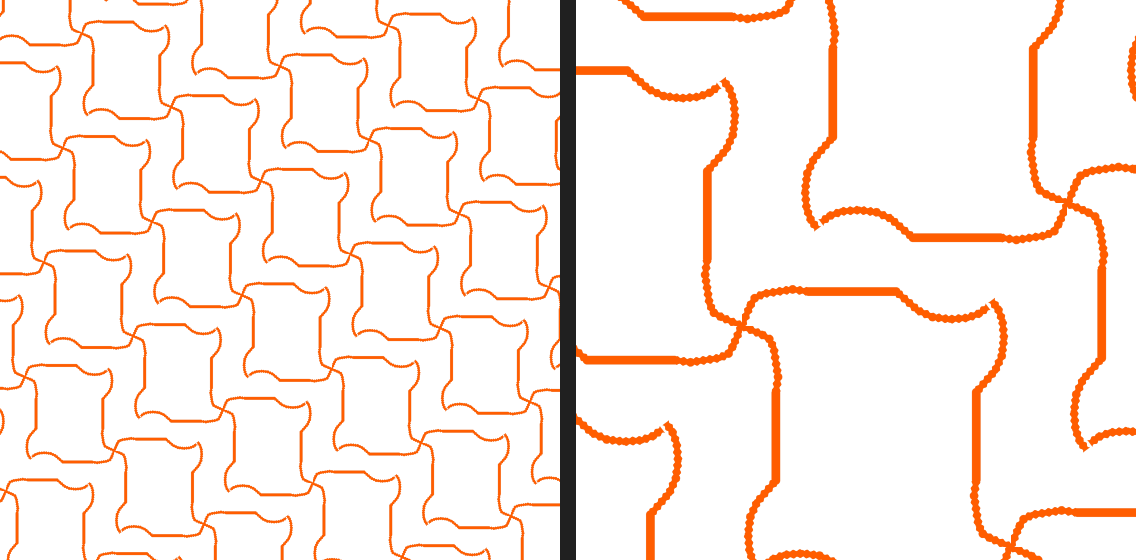
Left, the full canvas; right, a detail of the centre.
A Shadertoy shader for this pattern:

```glsl
// Orange pinwheel strokes on a tilted triangular lattice, forming wavy open frames on white.
#define UNITS 1152.0               // drawing units per canvas height
#define ORIGIN vec2(0.4319, 0.4727) // one crossing, in canvas units
#define SPACING 238.7              // distance between crossings
#define TILT 0.3593                // lattice angle in radians
#define HALF_WIDTH 2.95            // half the stroke width
#define NOTCH_DEPTH 1.0            // how far notches bite into bends
#define NOTCH_PITCH 4.6            // distance between notches
#define STRAIGHT_MIN 40.0          // longer segments stay smooth
#define INK vec3(1.0, 0.365, 0.0)
#define PAPER vec3(1.0)
#define EDGE_SHADE 0.16            // slight darkening of soft edges

const float TAU = 6.2831853;
const int POINTS = 14;

// One arm of the pinwheel, from the crossing outwards
const vec2 ARM[POINTS] = vec2[POINTS](
    vec2(0.0, 0.0), vec2(6.0, 14.0), vec2(9.0, 19.0), vec2(15.0, 22.0),
    vec2(35.0, 25.0), vec2(46.0, 23.5), vec2(106.0, 23.5), vec2(113.0, 17.5),
    vec2(121.0, 10.5), vec2(131.0, 6.0), vec2(143.0, 4.5), vec2(155.0, 5.5),
    vec2(163.0, 8.5), vec2(169.0, 13.0));

// Fold the plane by quarter turns into the first quadrant
vec2 foldQuarterTurns(vec2 p) {
    if (p.x * p.y < 0.0) p = vec2(p.y, -p.x);
    return abs(p);
}

// Signed distance to the arm, with notched bends and a flat outer end
float armDistance(vec2 p) {
    float nearest = 1e5;
    float travelled = 0.0;
    for (int i = 0; i < POINTS - 1; i++) {
        vec2 along = ARM[i + 1] - ARM[i];
        vec2 rel = p - ARM[i];
        float len = length(along);
        float t = clamp(dot(rel, along) / (len * len), 0.0, 1.0);
        float wave = 0.5 + 0.5 * cos(TAU * (travelled + t * len) / NOTCH_PITCH);
        float notch = NOTCH_DEPTH * wave * (1.0 - step(STRAIGHT_MIN, len));
        nearest = min(nearest, length(rel - along * t) - HALF_WIDTH + notch);
        travelled += len;
    }
    vec2 tip = ARM[POINTS - 1];
    return max(nearest, dot(p - tip, normalize(tip - ARM[POINTS - 2])));
}

// Distance to the closest pinwheel among the neighbouring lattice points
float patternDistance(vec2 p) {
    float second = TILT + TAU / 6.0;
    mat2 lattice = SPACING * mat2(cos(TILT), sin(TILT), cos(second), sin(second));
    vec2 cell = floor(inverse(lattice) * p + 0.5);
    float d = 1e5;
    for (int j = -1; j <= 1; j++) {
        for (int i = -1; i <= 1; i++) {
            vec2 centre = lattice * (cell + vec2(i, j));
            d = min(d, armDistance(foldQuarterTurns(p - centre)));
        }
    }
    return d;
}

void mainImage(out vec4 fragColor, in vec2 fragCoord) {
    vec2 p = (fragCoord / iResolution.y - ORIGIN) * UNITS;
    float pixel = UNITS / iResolution.y;

    // Soft coverage, shaded a little where ink meets paper
    float ink = smoothstep(0.7, -0.7, patternDistance(p) / pixel);
    vec3 color = mix(PAPER, INK, ink) - EDGE_SHADE * ink * (1.0 - ink);
    fragColor = vec4(clamp(color, 0.0, 1.0), 1.0);
}
```
